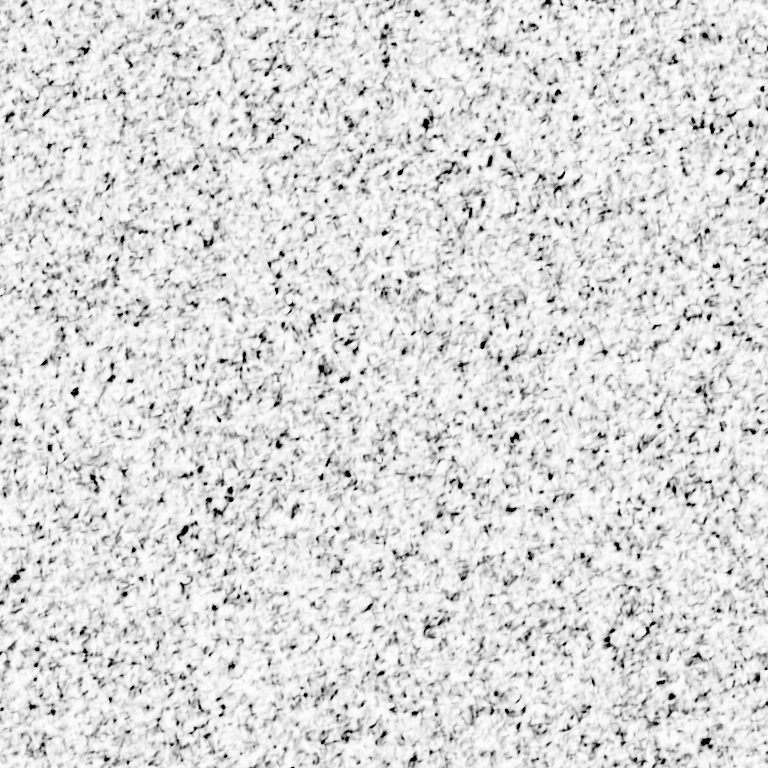
A three.js fragment shader for this texture map:

```glsl
// Pale fibrous plaster with small dark pits, sparse smooth pebbles and fine hairs.
// Signed oriented grains scattered in cells sum to a relief of unit variance;
// an exponential tone curve turns its deepest parts into dark pits.
varying vec2 vUv;

#define FIBRE_CELLS 77.0
#define FIBRE_SIZE vec2(0.50, 0.14)
#define PIT_CELLS 95.0
#define PIT_SIZE vec2(0.46, 0.29)
#define HAIR_CELLS 14.0
#define HAIR_SIZE vec2(0.45, 0.03)
#define PEBBLE_CELLS 25.0
#define PEBBLE_SIZE vec2(0.21, 0.14)
#define PEBBLE_CHANCE 0.22
#define LEAN 1.05
#define BASE_SHADE 0.10
#define CONTRAST 0.90

vec4 hash4(vec3 q) {
  vec4 h = fract(q.xyzx * vec4(0.1031, 0.1030, 0.0973, 0.1099));
  h += dot(h, h.wzxy + 33.33);
  return fract((h.xxyz + h.yzzw) * h.zywx);
}

// Coordinates of v along and across a direction
vec2 turned(vec2 v, float angle) {
  vec2 dir = vec2(cos(angle), sin(angle));
  return vec2(dot(v, dir), dot(v, vec2(-dir.y, dir.x)));
}

// Sum of signed, slightly bent Gaussian grains; count is at most 8 per cell
float grains(vec2 p, vec2 size, float count, float angle, float spread, float seed) {
  vec2 cell = floor(p);
  float sum = 0.0;
  for (int y = -1; y <= 1; y++) {
    for (int x = -1; x <= 1; x++) {
      vec2 id = cell + vec2(float(x), float(y));
      for (int i = 0; i < 8; i++) {
        if (float(i) >= count) break;
        vec4 h = hash4(vec3(id, seed + float(i)));
        vec2 v = turned(p - id - h.xy, angle + spread * (h.z - 0.5));
        v.y += (fract(h.w * 17.0) - 0.5) * v.x * v.x;
        v /= size;
        sum += (2.0 * h.w - 1.0) * exp(-dot(v, v));
      }
    }
  }
  return sum / sqrt(count * 3.1416 * size.x * size.y / 6.0);
}

// Smooth light pebbles, each with a dark crevice on one side
float addPebbles(float relief, vec2 p) {
  vec2 cell = floor(p);
  for (int y = -1; y <= 1; y++) {
    for (int x = -1; x <= 1; x++) {
      vec2 id = cell + vec2(float(x), float(y));
      vec4 h = hash4(vec3(id, 71.0));
      vec4 k = hash4(vec3(id, 83.0));
      if (h.w > PEBBLE_CHANCE) continue;
      vec2 v = p - id - h.xy;
      vec2 size = PEBBLE_SIZE * mix(0.6, 1.1, k.x);
      float r = length(turned(v, LEAN + 2.0 * (h.z - 0.5)) / size);
      float side = dot(v, vec2(0.8, -0.6)) / (length(v) + 0.001);
      float crevice = exp(-pow((r - 1.4) / 0.3, 2.0)) * smoothstep(0.1, 0.9, side);
      float body = 1.0 - smoothstep(0.65, 1.15, r);
      relief += 2.0 * k.y * crevice;
      relief = mix(relief, -1.2, body * mix(0.5, 1.0, k.z));
    }
  }
  return relief;
}

void main() {
  // Leaning fibres and rounder pits
  float fibres = grains(vUv * FIBRE_CELLS, FIBRE_SIZE, 8.0, LEAN, 2.3, 3.0);
  float pits = grains(vUv * PIT_CELLS, PIT_SIZE, 5.0, LEAN, 2.6, 31.0);
  float relief = 0.66 * fibres + 0.75 * pits;

  // Near-vertical hairs and pebbles
  float hairs = grains(vUv * HAIR_CELLS, HAIR_SIZE, 1.0, 1.45, 0.6, 53.0);
  relief -= 0.07 * abs(hairs);
  relief = addPebbles(relief, vUv * PEBBLE_CELLS);

  // Slow drift in density
  relief += 0.07 * sin(vUv.x * 9.0 + 2.0 * sin(vUv.y * 5.0)) * sin(vUv.y * 8.0 + 1.0);

  float shade = BASE_SHADE * exp(CONTRAST * relief);
  gl_FragColor = vec4(vec3(1.0 - clamp(shade, 0.01, 1.0)), 1.0);
}
```
